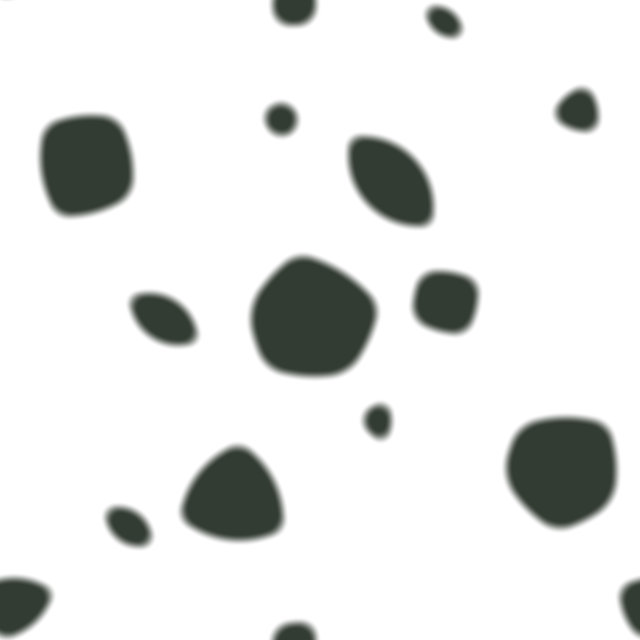
Give the GLSL for this pattern, as a Shadertoy shader.

```glsl
// Sparse dark pebbles with soft edges on white. Each pebble is a smooth
// intersection of two to five arcs, so it reads as a pod, a drop or a rounded
// polygon. Pebbles sit on a jittered, staggered grid that wraps at the borders.

const vec3 PAPER = vec3(1.0);
const vec3 PEBBLE = vec3(0.20, 0.235, 0.20);

const int GRID = 4;               // cells per canvas side
const int PEBBLES = 14;           // occupied cells, the others stay empty
const int CELL_STRIDE = 7;        // odd step that mixes sizes over the grid
const vec2 SHIFT = vec2(-0.38, -0.12);
const float MIN_RADIUS = 0.023;
const float MAX_RADIUS = 0.096;
const float SIZE_BIAS = 1.7;      // above 1 favours small pebbles
const float CLEARANCE = 1.3;      // reach of a pebble, in radii
const float MIN_JITTER = 0.05;    // in cells
const float ARC_CURVE = 2.3;      // arc radius over side distance
const float ANGLE_JITTER = 0.18;
const float SIDE_JITTER = 0.2;
const float ROUNDING = 0.018;     // corner softening
const float EDGE = 0.0095;        // half width of the soft edge
const float TAU = 6.2831853;

vec2 hash2(vec2 p) {
    vec3 q = fract(p.xyx * vec3(0.1031, 0.1030, 0.0973));
    q += dot(q, q.yzx + 33.33);
    return fract((q.xx + q.yz) * q.zy);
}

float smoothMax(float a, float b, float k) {
    float h = max(k - abs(a - b), 0.0) / k;
    return max(a, b) + 0.25 * h * h * k;
}

// Signed distance to a pebble bounded by curved sides
float pebbleDistance(vec2 p, float radius, int sides, float seed) {
    float n = float(sides);
    float apothem = radius / (1.0 + 1.2 / (n * n));   // keeps areas comparable
    float turn = TAU * hash2(vec2(seed, 41.0)).x;
    float d = -1.0;
    for (int j = 0; j < sides; j++) {
        vec2 rnd = hash2(vec2(seed, float(j) + 7.0)) - 0.5;
        float angle = turn + TAU * (float(j) + 2.0 * ANGLE_JITTER * rnd.x) / n;
        float side = apothem * (1.0 + SIDE_JITTER * rnd.y);
        float arc = ARC_CURVE * apothem;
        vec2 center = (side - arc) * vec2(cos(angle), sin(angle));
        d = smoothMax(d, length(p - center) - arc, ROUNDING);
    }
    return d;
}

// Distance to the nearest pebble on the wrapped canvas
float pebbleField(vec2 uv) {
    float nearest = 1.0;
    for (int i = 0; i < PEBBLES; i++) {
        // Size and side count follow the rank of the pebble
        float rank = float(i) / float(PEBBLES - 1);
        float radius = mix(MIN_RADIUS, MAX_RADIUS, pow(rank, SIZE_BIAS));
        int sides = i > PEBBLES - 3 ? 5 : 2 + i % 3;
        float seed = float(i) * 3.0 + 11.0;

        // Staggered cell, with more freedom for small pebbles
        int index = (i * CELL_STRIDE) % (GRID * GRID);
        vec2 cell = vec2(index % GRID, index / GRID);
        cell.x += 0.5 * mod(cell.y, 2.0);
        float freedom = max(0.5 - CLEARANCE * radius * float(GRID), MIN_JITTER);
        vec2 jitter = (2.0 * hash2(vec2(seed, 83.0)) - 1.0) * freedom;
        vec2 center = (cell + 0.5 + jitter) / float(GRID) + SHIFT;

        vec2 p = fract(uv - center + 0.5) - 0.5;
        nearest = min(nearest, pebbleDistance(p, radius, sides, seed));
    }
    return nearest;
}

void mainImage(out vec4 fragColor, in vec2 fragCoord) {
    vec2 uv = fragCoord / iResolution.y;
    float paper = smoothstep(-EDGE, EDGE, pebbleField(uv));
    fragColor = vec4(mix(PEBBLE, PAPER, paper), 1.0);
}
```
